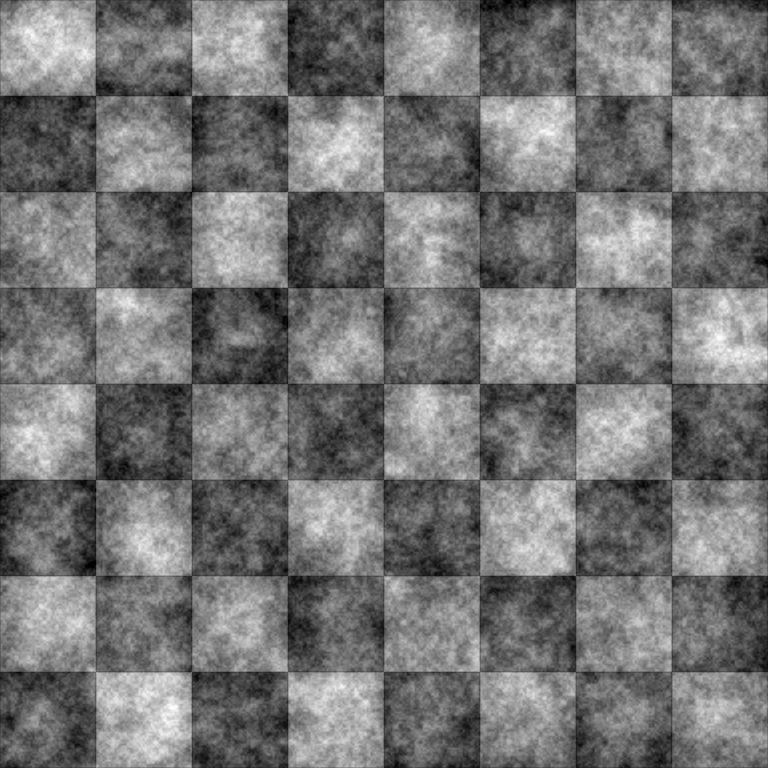
Give the GLSL for this pattern, as a Shadertoy shader.

```glsl
// Worn grey checkerboard of 8 by 8 tiles, each glowing softly at its centre.
// Wrapping value noise is layered from broad clouds to fine grain, and thin
// dark seams separate the tiles; every part repeats exactly over the canvas.

const float TILES = 8.0;
const float SEAM_HALF_WIDTH = 0.006;   // in tiles
const float SEAM_DEPTH = 0.28;

float hash(vec2 cell, float seed) {
    vec3 p = fract(vec3(cell.xyx + seed * 17.3) * vec3(0.1031, 0.1030, 0.0973));
    p += dot(p, p.yzx + 33.33);
    return fract((p.x + p.y) * p.z);
}

// Value noise in -1..1 that wraps after 'period' cells
float wrapNoise(vec2 p, float period, float seed) {
    vec2 cell = floor(p);
    vec2 f = p - cell;
    vec2 fade = f * f * f * (f * (f * 6.0 - 15.0) + 10.0);
    vec2 lo = mod(cell, period);
    vec2 hi = mod(cell + 1.0, period);
    float bottom = mix(hash(lo, seed), hash(vec2(hi.x, lo.y), seed), fade.x);
    float top = mix(hash(vec2(lo.x, hi.y), seed), hash(hi, seed), fade.x);
    return 2.0 * mix(bottom, top, fade.y) - 1.0;
}

// Clouds down to grain, with slowly falling strength
float mottle(vec2 uv, float period, float strength, float gain) {
    float sum = 0.0;
    for (int octave = 0; octave < 6; octave++) {
        float seed = float(octave) + 1.0;
        vec2 offset = vec2(0.37, 0.71) * seed;
        sum += strength * wrapNoise(uv * period + offset, period, seed);
        period *= 2.0;
        strength *= gain;
    }
    return sum;
}

// Signed distance to the nearest tile edge on each axis, sign alternating
vec2 edgeDistance(vec2 p) {
    return 0.5 - abs(mod(p + 0.5, 2.0) - 1.0);
}

// 0 on dark tiles, 1 on light tiles
float checker(vec2 edge, vec2 pixel) {
    vec2 side = clamp(2.0 * edge / pixel, -1.0, 1.0);
    return 0.5 - 0.5 * side.x * side.y;
}

// Brightness bump that falls to zero at the tile border
float centreGlow(vec2 local) {
    vec2 bump = 4.0 * local * (1.0 - local);
    return bump.x * bump.y;
}

// Coverage of the thin lines between tiles
float seam(vec2 edge, vec2 pixel, float halfWidth) {
    vec2 lines = 1.0 - smoothstep(halfWidth - 0.5 * pixel,
                                  halfWidth + 0.5 * pixel, abs(edge));
    return max(lines.x, lines.y);
}

void mainImage(out vec4 fragColor, in vec2 fragCoord) {
    vec2 uv = fragCoord / iResolution.xy;
    vec2 p = uv * TILES;
    vec2 pixel = TILES / iResolution.xy;
    vec2 edge = edgeDistance(p);

    // Tile tone
    float light = checker(edge, pixel);
    float glow = centreGlow(fract(p));
    float grey = mix(0.27 + 0.14 * glow, 0.51 + 0.17 * glow, light);

    // Wear between and within tiles
    grey += 0.07 * (hash(mod(floor(p), TILES), 9.0) - 0.5);
    grey += mottle(uv, 12.0, 0.12, 0.88);

    // Seams
    grey *= 1.0 - SEAM_DEPTH * seam(edge, pixel, SEAM_HALF_WIDTH);

    fragColor = vec4(vec3(clamp(grey, 0.0, 1.0)), 1.0);
}
```
